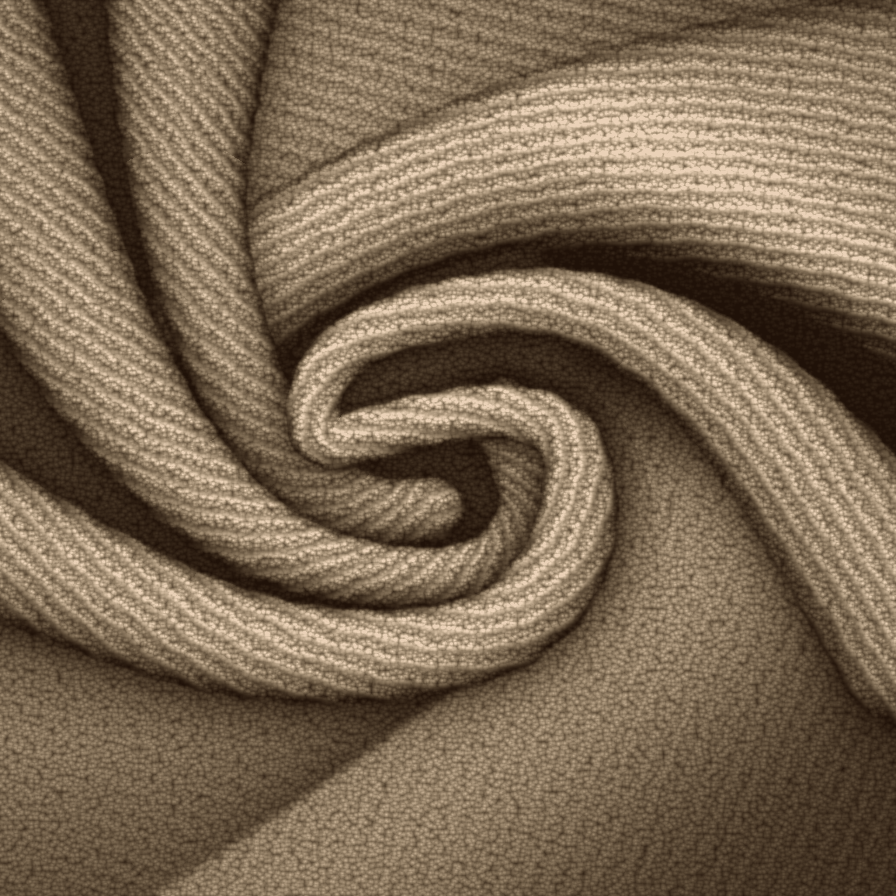
Write a WebGL 1 fragment shader that draws this texture.

```glsl
precision highp float;
uniform vec2 u_resolution;

const vec3 SHADE = vec3(0.12, 0.065, 0.03);
const vec3 WOOL = vec3(0.92, 0.825, 0.72);
const vec3 LIGHT = vec3(-0.12, 0.4, 0.9);
const vec2 KNIT_SCALE = vec2(135.0, 215.0);
const float KNIT_DEPTH = 0.58;
const float RIB_DEPTH = 0.24;
const float SHADOW_WIDTH = 0.026;
const float EDGE = 0.003;

// State of the roll being traced; controls hold x, y and radius
vec2 point, ribRate;
vec3 ctrlA, ctrlB;
float bendCount;
vec4 nearest; // offset / radius, rib phase, radius

vec2 hash2(vec2 c) {
  return fract(sin(vec2(dot(c, vec2(127.1, 311.7)), dot(c, vec2(269.5, 183.3)))) * 43758.5);
}

float cellNoise(vec2 q) {
  vec2 cell = floor(q), f = fract(q);
  float d = 2.0;
  for (int i = 0; i < 9; i++) {
    vec2 o = vec2(mod(float(i), 3.0), floor((float(i) + 0.5) / 3.0)) - 1.0;
    d = min(d, length(o + hash2(cell + o) - f));
  }
  return d;
}

void beginRoll(vec3 a, vec3 b, vec2 rate) {
  ctrlA = a; ctrlB = b; ribRate = rate;
  bendCount = 0.0;
  nearest = vec4(99.0, 0.0, 0.0, 0.1);
}

// Adds one quadratic B-spline span and keeps the closest so far
void bend(vec3 ctrlC) {
  vec3 start = 0.5 * (ctrlA + ctrlB), vel = ctrlB - ctrlA;
  vec3 acc = 0.5 * (ctrlA + ctrlC) - ctrlB;
  float t = 0.0, best = 99.0;
  for (int i = 0; i <= 6; i++) {
    float s = float(i) / 6.0;
    float d = length(start.xy + s * (vel.xy + s * acc.xy) - point);
    if (d < best) { best = d; t = s; }
  }
  for (int i = 0; i < 4; i++) {
    vec2 away = start.xy + t * (vel.xy + t * acc.xy) - point;
    vec2 slope = vel.xy + 2.0 * t * acc.xy;
    float curve = dot(slope, slope) + max(2.0 * dot(away, acc.xy), 0.0);
    t = clamp(t - dot(away, slope) / curve, 0.0, 1.0);
  }
  vec3 c = start + t * (vel + t * acc);
  vec2 along = normalize(vel.xy + 2.0 * t * acc.xy);
  vec2 off = (point - c.xy) / c.z;
  float side = (along.x * off.y - along.y * off.x) * c.z;
  float travel = 3.0 * log(1.0 + (bendCount + t) / 3.0);
  if (length(off) < length(nearest.xy)) nearest = vec4(off, dot(ribRate, vec2(travel, side)), c.z);
  ctrlA = ctrlB; ctrlB = ctrlC;
  bendCount += 1.0;
}

float ribs(float phase) {
  return 0.5 * cos(6.28318 * phase) + 0.12 * cos(12.56637 * phase + 1.0);
}

// Lays the traced roll, with its contact shadow, over the tone below
float drape(float under, float wobble, float gain, float shadow) {
  float q = length(nearest.xy), gap = (q - 1.0) * nearest.w;
  vec3 normal = vec3(nearest.xy, sqrt(max(1.0 - q * q, 0.0)));
  float lit = max(dot(normal, normalize(LIGHT)), 0.0);
  float tone = 0.15 + 0.56 * lit + RIB_DEPTH * ribs(nearest.z + wobble) * (0.5 + 0.5 * lit);
  tone *= gain * (1.0 - 0.35 * smoothstep(0.75, 1.0, q));
  under *= 1.0 - shadow * exp(-max(gap, 0.0) / SHADOW_WIDTH);
  return mix(tone, under, smoothstep(-EDGE, EDGE, gap));
}

// Flat cloth and hollows behind the rolls
float backdrop(vec2 p) {
  float low = 0.54 - 0.4 * p.x - 0.9 * abs(p.y - 0.17) + 0.03 * ribs(p.y * 40.0 + p.x * 14.0);
  float tone = mix(0.24, low, smoothstep(0.36, 0.26, p.y + 0.1 * p.x));
  float x = p.x - 0.17, hem = 0.62 * x + 0.2 * x * x - p.y;
  float sheen = (hem - 0.08) / 0.26;
  float panel = 0.2 + 0.36 * exp(-sheen * sheen) + 0.04 * ribs(p.x * 38.0 - p.y * 16.0);
  panel *= 1.0 - 0.6 * smoothstep(0.44, 0.64, p.y);
  tone *= 1.0 - 0.45 * exp(-abs(hem) / 0.05) * smoothstep(0.15, 0.4, p.x);
  tone = mix(tone, panel, max(smoothstep(-0.01, 0.01, hem), smoothstep(0.6, 0.68, p.x)));
  float cave = smoothstep(-0.02, 0.02, p.y - 0.69 + 0.9 * (p.x - 0.625));
  tone = mix(tone, 0.08, cave * smoothstep(0.5, 0.58, p.x));
  float top = 0.6 - 0.4 * length(p - vec2(0.38, 0.84)) + 0.12 * ribs(p.y * 42.0 + p.x * (17.0 - 6.0 * p.x));
  return mix(tone, top, smoothstep(0.25, 0.28, p.x) * smoothstep(0.0, 0.04, p.y - 0.7 - 0.15 * p.x));
}

void main() {
  vec2 p = gl_FragCoord.xy / u_resolution;
  float knit = cellNoise(p * KNIT_SCALE) + 0.5 * cellNoise(p.yx * KNIT_SCALE * 1.2 + 9.0);
  float wobble = 0.06 * sin(p.x * 41.0 + 3.0 * sin(p.y * 33.0)) + 0.2 * (knit - 0.7);
  point = p + 0.001 * vec2(sin(p.y * 140.0), sin(p.x * 120.0));

  // Broad upper fold with a crest rising toward its lower right
  float crest = (p.y - 0.785 + 0.57 * (p.x - 0.78)) / 0.08;
  float gain = (0.2 + 0.55 * smoothstep(0.6, 1.0, p.x)) * smoothstep(0.45, 0.7, p.x) * exp(-crest * crest);
  beginRoll(vec3(-0.065, 0.39, 0.12), vec3(0.56, 0.909, 0.05), vec2(2.0, 52.0));
  bend(vec3(1.523, 0.701, 0.383));
  float tone = drape(backdrop(p), wobble, 1.0 + gain - 0.2 * smoothstep(0.8, 1.05, p.y), 0.2);

  // Inner upright roll
  beginRoll(vec3(0.221, 1.091, 0.111), vec3(0.208, 0.922, 0.085), vec2(8.0, -42.0));
  bend(vec3(0.208, 0.753, 0.059)); bend(vec3(0.267, 0.557, 0.049));
  bend(vec3(0.352, 0.447, 0.044)); bend(vec3(0.443, 0.421, 0.039)); bend(vec3(0.521, 0.440, 0.036));
  tone = drape(tone, wobble, 0.95, 0.55);

  // Outer left roll, curling into the centre
  beginRoll(vec3(-0.091, 1.078, 0.111), vec3(0.0, 0.831, 0.098), vec2(9.0, -45.0));
  bend(vec3(0.117, 0.570, 0.073)); bend(vec3(0.273, 0.395, 0.047)); bend(vec3(0.430, 0.349, 0.036));
  bend(vec3(0.553, 0.362, 0.033)); bend(vec3(0.602, 0.440, 0.036));
  bend(vec3(0.573, 0.512, 0.040)); bend(vec3(0.550, 0.570, 0.034));
  tone = drape(tone, wobble, 1.0 - 0.3 * smoothstep(0.5, 0.6, p.x), 0.6);

  // Long S-shaped roll
  beginRoll(vec3(-0.156, 0.479, 0.091), vec3(0.078, 0.349, 0.074), vec2(4.5, 46.0));
  bend(vec3(0.300, 0.264, 0.057)); bend(vec3(0.534, 0.271, 0.047)); bend(vec3(0.641, 0.362, 0.052));
  bend(vec3(0.651, 0.512, 0.035)); bend(vec3(0.566, 0.547, 0.031)); bend(vec3(0.443, 0.525, 0.031));
  bend(vec3(0.349, 0.495, 0.031)); bend(vec3(0.352, 0.590, 0.031)); bend(vec3(0.449, 0.648, 0.034));
  bend(vec3(0.638, 0.672, 0.039)); bend(vec3(0.807, 0.583, 0.068));
  bend(vec3(0.951, 0.414, 0.094)); bend(vec3(1.120, 0.167, 0.124));
  tone = drape(tone, wobble, 1.0, 0.6);

  // Knit grain, corner falloff and warm midtones
  tone += KNIT_DEPTH * (0.7 - knit) * (0.1 + tone);
  tone = clamp(tone * (1.14 - 0.5 * dot(p - 0.5, p - 0.5)) - 0.04, 0.0, 1.0);
  vec3 color = mix(SHADE, WOOL, tone);
  color.b -= 0.1 * tone * (1.0 - tone);
  gl_FragColor = vec4(color, 1.0);
}
```
